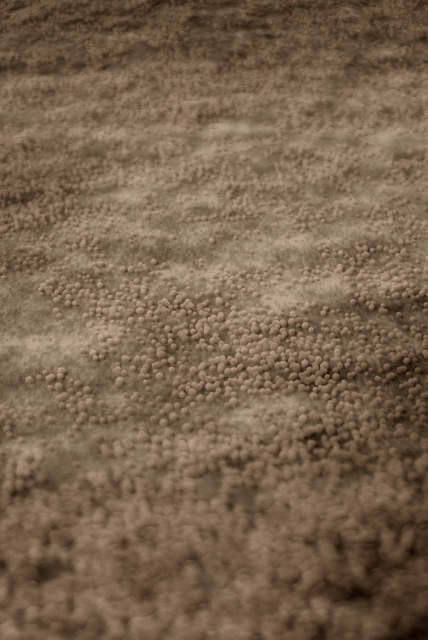
Reproduce this texture procedurally as a WebGL 2 fragment shader.

```glsl
#version 300 es
precision highp float;
// Sand flat strewn with small round pellets, low warm light, shallow focus.

#define HORIZON 1.25
#define CELL 0.0185
#define PELLET 0.0069
#define LAYERS 3
#define FOCUS_Y 0.49
#define BLUR_NEAR 0.0095
#define BLUR_FAR 0.0100
#define SHADOW 0.30
#define GRAIN 0.55
#define RELIEF 1.0

uniform vec2 u_resolution;
out vec4 fragColor;

float hash(vec2 p) {
  vec3 a = fract(vec3(p.xyx) * 0.1031);
  a += dot(a, a.yzx + 33.33);
  return fract((a.x + a.y) * a.z);
}

float noise(vec2 p) {
  vec2 i = floor(p), f = fract(p);
  f = f * f * (3.0 - 2.0 * f);
  return mix(mix(hash(i), hash(i + vec2(1, 0)), f.x),
             mix(hash(i + vec2(0, 1)), hash(i + vec2(1, 1)), f.x), f.y);
}

float fbm(vec2 p) {
  float sum = 0.0, amp = 0.5;
  for (int i = 0; i < 4; i++) {
    sum += amp * noise(p);
    p = mat2(1.6, 1.2, -1.2, 1.6) * p + 7.3;
    amp *= 0.5;
  }
  return sum;
}

// Soft elliptical spot, tilted downwards to the right by slope.
float spot(vec2 q, vec2 center, vec2 radii, float slope) {
  vec2 d = q - center;
  d.y += slope * d.x;
  d /= radii;
  return exp(-dot(d, d));
}

// Ground plane to canvas and back; the log keeps pellets round.
vec2 toGround(vec2 s) {
  float depth = HORIZON - s.y;
  return vec2(s.x / depth, -log(depth));
}
vec2 toCanvas(vec2 g) {
  float depth = exp(-g.y);
  return vec2(g.x * depth, HORIZON - depth);
}

// How thickly pellets lie at q (0..1 canvas), g on the ground.
float density(vec2 q, vec2 g) {
  float d = 0.22 + 0.38 * (1.0 - smoothstep(0.18, 0.44, q.y));
  d += 0.55 * spot(q, vec2(0.42, 0.495), vec2(0.30, 0.036), 0.14);
  d += 0.28 * spot(q, vec2(0.55, 0.39), vec2(0.32, 0.080), 0.0);
  d += 0.42 * spot(q, vec2(0.95, 0.50), vec2(0.20, 0.110), -0.1);
  d += 0.50 * spot(q, vec2(0.08, 0.69), vec2(0.20, 0.090), 0.2);
  d += 0.30 * spot(q, vec2(0.58, 0.71), vec2(0.25, 0.035), 0.0);
  d += 0.25 * spot(q, vec2(0.50, 0.86), vec2(0.50, 0.050), 0.1);
  d -= 0.35 * spot(q, vec2(0.45, 0.62), vec2(0.24, 0.045), 0.0);
  d -= 0.30 * spot(q, vec2(0.68, 0.535), vec2(0.10, 0.025), 0.0);
  d -= 0.50 * spot(q, vec2(0.08, 0.43), vec2(0.17, 0.080), 0.0);
  d += 0.6 * (noise(g * vec2(9.0, 17.0) + 3.0) - 0.5);
  d += 0.9 * (noise(g * vec2(22.0, 38.0)) - 0.5);
  return clamp(d, 0.0, 0.92);
}

// Broad light and shade over the canvas.
float daylight(vec2 q) {
  float t = 0.80 - 0.48 * smoothstep(0.78, 1.03, q.y);
  t -= 0.44 * (1.0 - smoothstep(0.0, 0.42, q.y));
  t += 0.16 * spot(q, vec2(0.52, 0.64), vec2(0.36, 0.12), 0.0);
  t += 0.14 * spot(q, vec2(0.66, 0.535), vec2(0.14, 0.035), 0.0);
  t += 0.18 * spot(q, vec2(0.14, 0.46), vec2(0.16, 0.045), -0.15);
  t -= 0.24 * spot(q, vec2(0.0, 0.72), vec2(0.18, 0.09), 0.0);
  t -= 0.28 * spot(q, vec2(1.02, 0.42), vec2(0.22, 0.14), 0.0);
  t -= 0.32 * spot(q, vec2(1.02, 0.14), vec2(0.28, 0.22), 0.0);
  t -= 0.20 * spot(q, vec2(0.05, 0.893), vec2(0.16, 0.012), -0.08);
  t -= 0.14 * spot(q, vec2(0.53, 0.92), vec2(0.09, 0.014), 0.0);
  return t - 0.22 * spot(q, vec2(0.0, 0.595), vec2(0.09, 0.020), 0.0);
}

vec3 ramp(float t) {
  t = clamp(t, -0.15, 1.2);
  vec3 c = mix(vec3(0.14, 0.09, 0.05), vec3(0.63, 0.55, 0.47), t);
  return c - vec3(0.0, 0.010, 0.030) * 4.0 * max(t * (1.0 - t), 0.0);
}

void main() {
  vec2 q = gl_FragCoord.xy / u_resolution;
  float aspect = u_resolution.x / u_resolution.y;
  vec2 s = vec2((q.x - 0.5) * aspect, q.y), g = toGround(s);
  float depth = HORIZON - s.y, off = q.y - FOCUS_Y;
  float far = smoothstep(0.06, 0.42, off), near = smoothstep(0.06, 0.42, -off);
  float blur = BLUR_NEAR * near + BLUR_FAR * far;
  float sharp = 1.0 - smoothstep(0.0, 0.007, blur);
  float soft = blur + 0.8 / (u_resolution.y * depth);

  // Sand: ripples lit from the left, darker hollows, crumbs and grain
  float base = daylight(q);
  vec2 r = g * vec2(7.0, 15.0);
  float relief = fbm(r) - fbm(r + vec2(0.25, -0.35));
  float sand = base + RELIEF * relief - 0.20 * density(q, g);
  sand += 0.30 * (fbm(g * vec2(38.0, 52.0)) - 0.47);
  sand += GRAIN * sharp * (fbm(g * 150.0) - 0.47);

  // Pellets: the nearer ones outweigh those behind them
  float gap = 1.0, shadow = 1.0, weights = 0.0, light = 0.0;
  for (int layer = 0; layer < LAYERS; layer++)
  for (int n = 0; n < 9; n++) {
    vec2 shift = vec2(0.37, 0.61) * float(layer);
    vec2 id = floor(g / CELL + shift) + vec2(n % 3 - 1, n / 3 - 1);
    vec2 key = id + 200.0 + 71.0 * float(layer);
    vec2 jitter = vec2(hash(key + 5.1), hash(key + 9.7)) - 0.5;
    vec2 center = (id + 0.5 + 0.64 * jitter - shift) * CELL;
    vec2 c = toCanvas(center);
    if (hash(key) > density(vec2(c.x / aspect + 0.5, c.y), center)) continue;
    float radius = PELLET * mix(0.6, 1.05, hash(key + 2.3)) * (1.0 + 0.25 * near);
    vec2 d = (s - c) / depth;
    vec2 e = d / radius - vec2(0.8, -0.5);
    e = vec2(e.x - 0.35 * e.y, e.y + 0.35 * e.x) / vec2(1.5, 0.9);
    shadow *= 1.0 - SHADOW * (1.0 - 0.5 * far) * (1.0 - smoothstep(0.2, 1.2, length(e)));
    float cover = 1.0 - smoothstep(max(radius - soft, 0.0), radius + soft, length(d));
    cover *= 1.0 - 0.15 * near - 0.45 * far;
    float shade = dot(d / (radius + blur), vec2(-0.40, 0.80));
    float lit = 0.06 + 0.34 * shade + 0.20 * (hash(key + 4.4) - 0.5);
    float weight = cover * exp2(-300.0 * (c.y - s.y) / depth);
    weights += weight;
    light += weight * lit;
    gap *= 1.0 - cover;
  }
  float pellets = 1.0 - gap;
  sand -= 0.85 * (1.0 - shadow) * (0.35 + 0.65 * base);
  float top = base + light / max(weights, 1e-5) + 0.14 * near;
  top += 0.4 * relief - 0.16 * (1.0 - shadow);
  float tone = mix(sand, top, pellets);
  tone += 0.7 * near * (fbm(g * vec2(32.0, 38.0) + 4.0) - 0.47);
  tone += 0.05 * (hash(floor(q * vec2(342.0, 512.0))) - 0.5);

  vec3 color = ramp(tone) + pellets * vec3(0.016, -0.004, -0.006);
  fragColor = vec4(clamp(color, 0.0, 1.0), 1.0);
}
```
